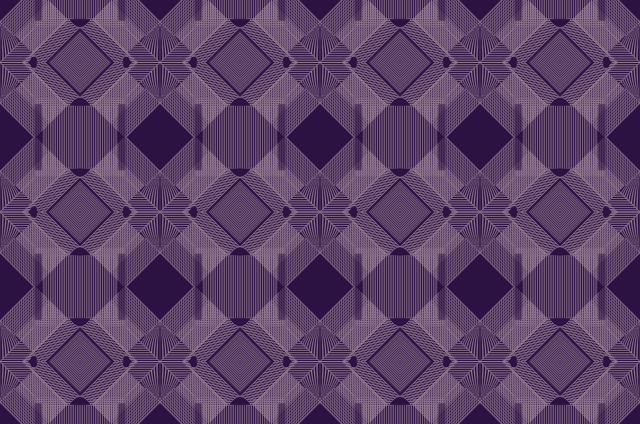
A Shadertoy shader for this pattern:

```glsl
float px; // pixel size in design units, 768 across the canvas

// Integral of a square wave, used to filter fine stripes exactly
float waveSum(float t, float duty) {
    return floor(t) * duty + min(fract(t), duty);
}

// Stripe coverage; slope is the gradient length of t
float stripes(float t, float period, float duty, float slope) {
    float h = 0.62 * px * slope / period;
    float s = t / period + 0.5 * duty;
    return (waveSum(s + h, duty) - waveSum(s - h, duty)) / (2.0 * h);
}

float above(float t, float edge) {
    return clamp((t - edge) / px + 0.5, 0.0, 1.0);
}

float between(float t, float lo, float hi) {
    return above(t, lo) * above(-t, -hi);
}

float thread(float d, float width) {
    return clamp((0.5 * width - abs(d)) / px + 0.5, 0.0, 1.0) * min(1.0, width / px);
}

// Lay one set of threads over another
float overlay(float a, float b) {
    return 1.0 - (1.0 - a) * (1.0 - b);
}

float weave(vec2 q) {
    float u = q.x + q.y, v = q.x - q.y;
    float arch = 42.0 + 0.06 * q.x * q.x;
    float cap = between(q.y, arch, 52.0) * above(-q.x, -14.0);
    float lobe = above(-length(q - vec2(55.5, 3.0)), -3.8);
    float heart = max(lobe, above(-u, -62.5) * above(q.x, 56.0) * above(-q.y, -6.0));
    float bar = between(q.x, 46.0, 54.5) * above(q.y, 50.0);

    // Concentric diamonds
    float ink = stripes(u, 2.9, 0.45, 1.414) * above(-u, -37.5);

    // Frame of short level strokes and lines along its sides
    float strokes = overlay(stripes(q.y + 0.25 * q.x, 3.0, 0.34, 1.03), stripes(u, 4.2, 0.22, 1.414));
    ink = overlay(ink, strokes * between(u, 42.0, 70.0) * above(-q.y, -52.0));
    ink = overlay(ink, 0.7 * thread((u - 42.0) * 0.707, 1.0));

    // Bright crossed patches
    float mesh = overlay(stripes(u, 2.9, 0.46, 1.414), stripes(q.x, 2.7, 0.36, 1.0));
    ink = overlay(ink, mesh * between(u, 66.0, 110.0) * between(v, -37.0, 46.0));

    // Long diagonal bands
    float lattice = overlay(stripes(u, 3.6, 0.26, 1.414), stripes(q.x, 2.7, 0.24, 1.0));
    float band = lattice * between(u, 110.0, 145.0) * between(v, -37.0, 48.0);
    band = overlay(band, 0.7 * thread((u - 145.0) * 0.707, 1.0));
    ink = overlay(ink, band);

    // Star between neighbours: level threads beside bowed ones
    float dx = 96.0 - q.x;
    float taper = max(1.0 - q.y * q.y / 2401.0, 0.05);
    float bow = dx / taper;
    float bowSlope = length(vec2(1.0, 2.0 * bow * q.y / 2401.0)) / taper;
    float bowed = stripes(bow, 3.6, 0.4, bowSlope) * between(bow, 2.5, 30.0);
    float level = stripes(q.y, 2.7, 0.38, 1.0) * above(v, 46.0) * above(u, 60.0);
    float wedge = above((dx - q.y) * 0.707, 0.0);
    float star = mix(bowed * above(-u, -145.0), level, wedge);
    star = overlay(star, 0.9 * thread((u - 96.0) * 0.707, 1.0) * above(q.x, 55.0));
    star = overlay(star, 0.9 * thread(dx, 0.8) * above(-q.y, -49.0));
    star = overlay(star, thread(q.y, 1.0) * above(q.x, 60.0));
    ink = overlay(ink, star);

    // Upright threads and the strip along their ends
    float upright = stripes(q.x, 2.7, 0.38, 1.0) * above(q.y, 52.0) * above(-q.x, -45.0);
    float strip = stripes(q.y, 2.4, 0.26, 1.0) * between(q.y, 43.0, 53.0) * above(-q.x, -54.0);
    ink = overlay(ink, overlay(upright, strip * above(u, 60.0)));

    // Open gaps and the rounded line beneath each cap
    ink *= (1.0 - cap) * (1.0 - heart) * (1.0 - 0.5 * bar);
    return overlay(ink, 0.7 * thread(q.y - arch, 1.0) * above(-q.x, -14.0));
}

void mainImage(out vec4 fragColor, in vec2 fragCoord) {
    px = 768.0 / iResolution.x;
    vec2 cell = vec2(192.0, 179.5);
    vec2 p = (fragCoord - 0.5 * iResolution.xy) * px + vec2(96.0, 0.0);

    // Four mirrored motifs across, a row centred on the canvas
    vec2 q = abs(mod(p + 0.5 * cell, cell) - 0.5 * cell);
    vec3 ground = vec3(0.17, 0.07, 0.26);
    vec3 yarn = vec3(0.60, 0.50, 0.58);
    fragColor = vec4(mix(ground, yarn, weave(q)), 1.0);
}
```
